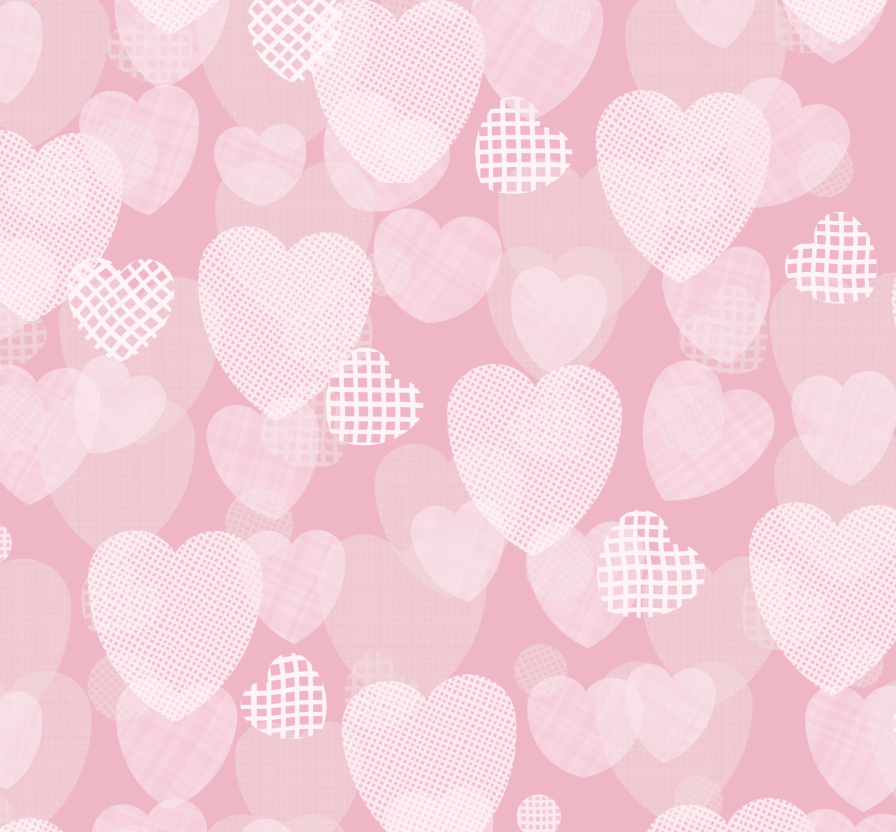
Write a Shadertoy shader that draws this pattern.

```glsl
const vec3 ROSE = vec3(0.937, 0.714, 0.776);
const vec3 BLUSH = vec3(0.945, 0.85, 0.86);
const vec3 PETAL = vec3(0.985, 0.905, 0.937);
const vec3 MILK = vec3(0.998, 0.955, 0.972);
const float CELL = 0.166;

float hash(vec2 p) {
    vec3 q = fract(p.xyx * 0.1031);
    q += dot(q, q.yzx + 33.33);
    return fract((q.x + q.y) * q.z);
}

float noise(float x, float seed) {
    float i = floor(x), f = fract(x);
    return mix(hash(vec2(i, seed)), hash(vec2(i + 1.0, seed)), f * f * (3.0 - 2.0 * f));
}

vec2 rotate(vec2 p, float a) {
    float c = cos(a), s = sin(a);
    return vec2(c * p.x - s * p.y, s * p.x + c * p.y);
}

// Half width 1; round lobes run tangentially into arcs that meet at the tip
float heart(vec2 p, float tip) {
    p = vec2(abs(p.x), p.y + 0.5 * (tip - 0.54));
    float bow = 0.5 * (1.0 + tip * tip);
    return p.y > 0.0 ? length(p - vec2(0.46, 0.0)) - 0.54
                     : length(p - vec2(1.0 - bow, 0.0)) - bow;
}

float fill(float d, float px) {
    return smoothstep(px, -px, d);
}

float threads(float x, float spacing, float width, float px) {
    float d = abs(fract(x / spacing) - 0.5) * spacing;
    return fill(d - 0.5 * width * spacing, px);
}

// Crossed threads with a slight hand-drawn wobble
float mesh(vec2 p, float spacing, float width, float seed, float px) {
    vec2 wobble = vec2(noise(p.y / spacing * 0.35, seed), noise(p.x / spacing * 0.35, seed + 7.0));
    vec2 drift = vec2(noise(p.x / spacing * 0.6, seed + 3.0), noise(p.y / spacing * 0.6, seed + 5.0));
    p += spacing * (0.3 * wobble + 0.35 * drift);
    float a = threads(p.x, spacing, width, px);
    float b = threads(p.y, spacing, width, px);
    return a + b - a * b;
}

// Uneven linen streaks along both axes
float linen(vec2 p, float seed) {
    float warp = noise(p.x * 210.0 + noise(p.y * 25.0, seed), seed + 1.0);
    float weft = noise(p.y * 210.0 + noise(p.x * 25.0, seed), seed + 2.0);
    float broad = noise(p.x * 60.0, seed + 3.0) + noise(p.y * 60.0, seed + 4.0);
    return 0.35 * (warp + weft) + 0.15 * broad;
}

// Faint shapes in the back
vec3 fadedMotif(vec3 col, vec2 p, float kind, float r, float seed, float px) {
    if (kind == 0.0 || kind == 2.0) {
        float size = mix(0.075, 0.108, r);
        float mask = fill(heart(p / size, 1.55) * size, px);
        float weave = 0.36 + 0.22 * linen(p, seed) + 0.14 * mesh(p, 0.0075, 0.4, seed, px);
        return mix(col, BLUSH, mask * weave);
    }
    if (kind == 4.0 || r < 0.3) {
        float size = mix(0.026, 0.042, fract(r * 7.0));
        float mask = fill(length(p) - size, px);
        return mix(col, BLUSH, mask * (0.3 + 0.4 * mesh(rotate(p, r * 3.0), 0.0075, 0.4, seed, px)));
    }
    float size = mix(0.042, 0.056, r);
    vec2 q = rotate(p, (floor(r * 29.0) - 2.0 * floor(r * 14.5) - 0.5) * 1.5);
    float mask = fill(heart(q / size, 1.35) * size, px);
    return mix(col, BLUSH, mask * (0.15 + 0.6 * mesh(rotate(q, 0.785), 0.0145, 0.36, seed, px)));
}

// Bright shapes in front
vec3 brightMotif(vec3 col, vec2 p, float kind, float r, float seed, float px) {
    float tilt = (fract(r * 13.0) - 0.5) * 0.35;
    if (kind == 0.0) {
        vec2 q = rotate(p, tilt * 0.5);
        float mask = fill(heart(q / 0.105, 1.66) * 0.105, px);
        float hatch = mesh(rotate(q, 0.5), 0.0072, 0.46, seed, px);
        return mix(col, MILK, mask * (0.16 + 0.68 * hatch));
    }
    if (kind == 4.0 && r < 0.25) {
        float mask = fill(length(p) - mix(0.026, 0.038, r * 4.0), px);
        return mix(col, MILK, mask * (0.3 + 0.55 * mesh(p, 0.0085, 0.4, seed, px)));
    }
    if (kind == 4.0) {
        float size = mix(0.045, 0.066, r);
        vec2 q = rotate(p, (floor(fract(r * 17.0) * 3.0) - 1.0) * 0.785 + 0.2 * tilt);
        float mask = fill(heart(q / size, 1.4) * size, px);
        return mix(col, MILK, mask * mesh(rotate(q, 0.785), 0.0165, 0.34, seed, px));
    }
    float size = kind == 2.0 ? mix(0.048, 0.066, r) : mix(0.062, 0.08, r);
    float tip = fract(r * 5.0) < 0.3 ? 1.2 : 1.6;
    vec2 q = rotate(p, fract(r * 23.0) < 0.15 ? 0.5 : tilt);
    float mask = fill(heart(q / size, tip) * size, px);
    return mix(col, PETAL, mask * (0.36 + 0.48 * linen(rotate(q, 0.45), seed)));
}

// One shape per jittered cell; kinds are spread so equal ones stay apart
vec3 scatter(vec3 col, vec2 p, bool bright, float seed, float px) {
    vec2 home = floor(p / CELL);
    for (int y = -1; y <= 1; y++) for (int x = -1; x <= 1; x++) {
        vec2 id = home + vec2(x, y);
        vec2 key = id + seed;
        vec2 jitter = vec2(hash(key + 11.3), hash(key + 47.9)) - 0.5;
        vec2 q = p - (id + 0.5 + 0.46 * jitter) * CELL;
        float kind = mod(id.x + 2.0 * id.y, 5.0);
        float r = hash(key + 83.1);
        float grain = floor(r * 500.0);
        col = bright ? brightMotif(col, q, kind, r, grain, px)
                     : fadedMotif(col, q, kind, r, grain, px);
    }
    return col;
}

void mainImage(out vec4 fragColor, in vec2 fragCoord) {
    vec2 p = fragCoord / iResolution.y;
    float px = 0.8 / iResolution.y;
    vec3 col = scatter(ROSE, p + vec2(0.41, 0.58), false, 137.0, px);
    col = scatter(col, p + vec2(0.07, 0.05), true, 29.0, px);
    fragColor = vec4(col, 1.0);
}
```
